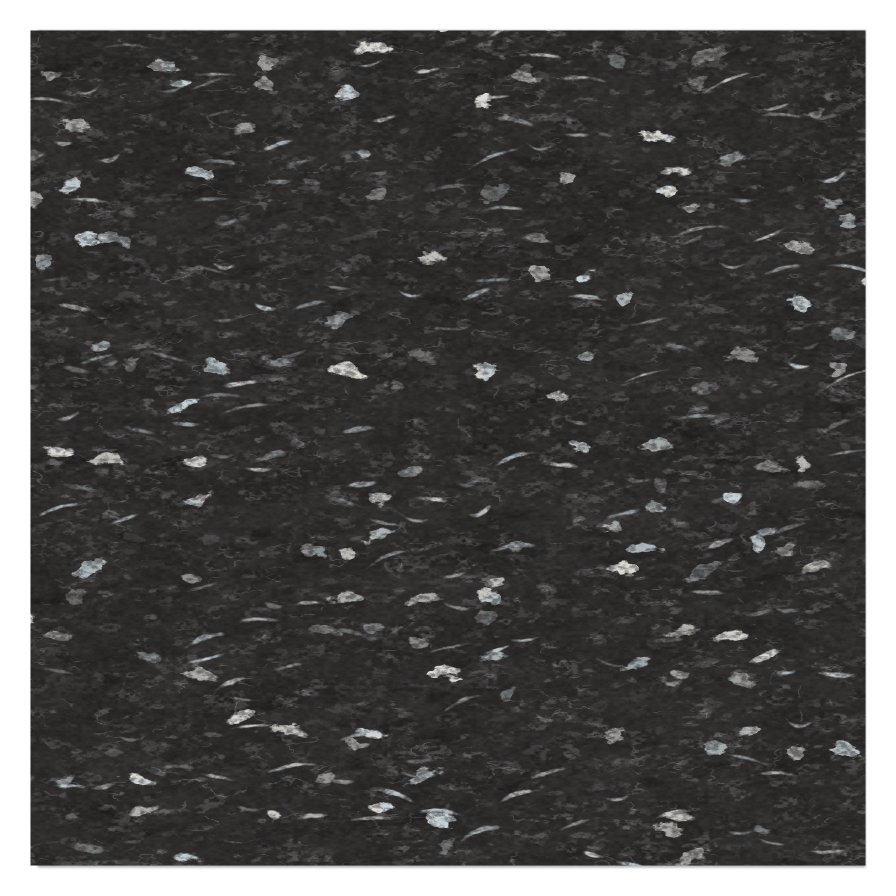
Reproduce this texture procedurally as a three.js fragment shader.

```glsl
// Dark vinyl floor tile with horizontal grey and white flakes, on a white ground.
varying vec2 vUv;

const vec3 WHITE = vec3(1.0);
const vec3 CHARCOAL = vec3(0.178, 0.169, 0.167);
const vec3 ASH = vec3(0.48, 0.475, 0.48);
const vec3 CHALK_WARM = vec3(0.86, 0.85, 0.83);
const vec3 CHALK_COOL = vec3(0.77, 0.82, 0.84);
const float TILE_MIN = 0.034;
const float TILE_MAX = 0.966;
const float EDGE = 0.0012;

vec2 hash2(vec2 p) {
  vec3 q = fract(p.xyx * vec3(0.1031, 0.1030, 0.0973));
  q += dot(q, q.yzx + 33.33);
  return fract((q.xx + q.yz) * q.zy);
}

float valueNoise(vec2 p) {
  vec2 i = floor(p);
  vec2 f = fract(p);
  f = f * f * (3.0 - 2.0 * f);
  float low = mix(hash2(i).x, hash2(i + vec2(1.0, 0.0)).x, f.x);
  float high = mix(hash2(i + vec2(0.0, 1.0)).x, hash2(i + 1.0).x, f.x);
  return mix(low, high, f.y);
}

float fbm(vec2 p) {
  float sum = 0.0;
  float weight = 0.533;
  for (int i = 0; i < 4; i++) {
    sum += weight * valueNoise(p);
    p = p * 2.03 + 17.3;
    weight *= 0.5;
  }
  return sum;
}

// Scattered ragged ellipses, one chance per cell; returns coverage times tone.
float flakes(vec2 p, vec2 cell, vec2 radius, float density, float bend, float ragged, float seed) {
  vec2 home = floor(p / cell);
  float result = 0.0;
  for (int y = -1; y <= 1; y++) {
    for (int x = -1; x <= 1; x++) {
      vec2 id = home + vec2(float(x), float(y));
      vec2 place = hash2(id + seed);
      vec2 shape = hash2(id + seed + 41.7);
      vec2 kind = hash2(id + seed + 97.1);
      float tilt = (shape.x - 0.4) * 0.7;
      float c = cos(tilt);
      float s = sin(tilt);
      vec2 size = radius * mix(vec2(0.45, 0.5), vec2(1.0), vec2(shape.y, place.x));
      vec2 d = p - (id + place) * cell;
      d = vec2(c * d.x + s * d.y, c * d.y - s * d.x) / size;
      d.y += bend * (shape.y - 0.5) * d.x * d.x;
      float soft = min(EDGE / size.y, 0.8);
      float mask = 1.0 - smoothstep(1.0 - soft, 1.0 + soft, length(d) + ragged);
      result = max(result, mask * step(kind.x, density) * mix(0.3, 1.0, kind.y));
    }
  }
  return result;
}

// Thin broken contour lines along the flake borders.
float wisps(vec2 p) {
  float ridge = 1.0 - smoothstep(0.0, 0.045, abs(fbm(p * vec2(32.0, 75.0) + 5.0) - 0.5));
  return ridge * smoothstep(0.52, 0.75, fbm(p * vec2(45.0, 70.0) + 61.0));
}

vec3 tileColor(vec2 p) {
  float ragged = (fbm(p * vec2(85.0, 150.0)) - 0.5) * 1.7;
  float grain = fbm(p * vec2(170.0, 300.0) + 31.0);
  float mottle = smoothstep(0.25, 0.7, grain);
  float cloud = fbm(p * vec2(16.0, 40.0) + 11.0);

  // Muted layers
  float broad = flakes(p, vec2(0.036, 0.016), vec2(0.023, 0.008), 0.6, 0.5, ragged, 3.0);
  float small = flakes(p, vec2(0.021, 0.011), vec2(0.012, 0.0038), 0.34, 1.0, ragged, 151.0);
  float dark = flakes(p, vec2(0.05, 0.025), vec2(0.022, 0.006), 0.25, 0.5, ragged, 233.0);
  float light = broad * broad * mottle * 0.34 + small * small * mottle * 0.5;
  light += wisps(p) * mix(0.2, 0.6, grain);
  vec3 color = CHARCOAL + (grain - 0.5) * 0.08 + (cloud - 0.5) * 0.06;
  color = mix(color, ASH, clamp(light, 0.0, 1.0));
  color *= 1.0 - 0.2 * dark;

  // Bright chips and curved slivers
  float chips = flakes(p, vec2(0.05, 0.04), vec2(0.018, 0.008), 0.3, 0.8, ragged, 317.0);
  float slivers = flakes(p, vec2(0.045, 0.035), vec2(0.019, 0.0026), 0.28, 2.5, ragged * 0.8, 419.0);
  vec3 chalk = mix(CHALK_WARM, CHALK_COOL, smoothstep(0.35, 0.65, valueNoise(p * 25.0)));
  float bright = max(chips * mix(0.55, 1.08, mottle), slivers * mix(0.5, 0.95, mottle));
  return mix(color, chalk, clamp(bright, 0.0, 1.0));
}

float boxMask(vec2 p, vec2 low, vec2 high, float soft) {
  vec2 inside = smoothstep(low - soft, low + soft, p) * (1.0 - smoothstep(high - soft, high + soft, p));
  return inside.x * inside.y;
}

void main() {
  float shadow = boxMask(vUv, vec2(TILE_MIN + 0.008, TILE_MIN - 0.002), vec2(TILE_MAX), 0.003);
  vec3 ground = mix(WHITE, vec3(0.66), shadow);
  float tile = boxMask(vUv, vec2(TILE_MIN), vec2(TILE_MAX), 0.0009);
  gl_FragColor = vec4(mix(ground, tileColor(vUv), tile), 1.0);
}
```
